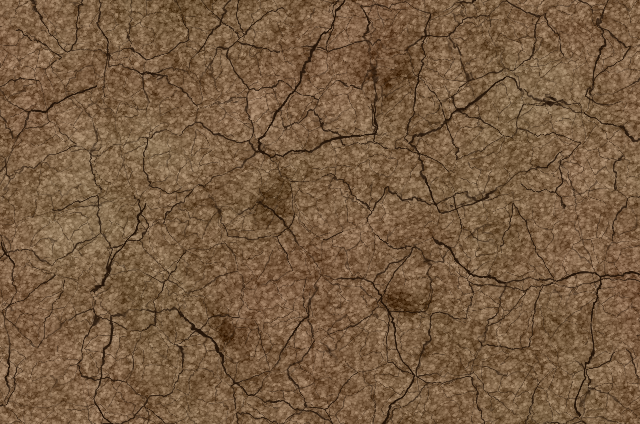
Reproduce this texture procedurally as a Shadertoy shader.

```glsl
#define SOIL vec3(0.497, 0.386, 0.274)
#define CREVICE vec3(0.13, 0.07, 0.025)
#define PALE_DUST vec3(0.67, 0.58, 0.46)
#define PLATE_SCALE 3.6
#define SLAB_SCALE 9.0
#define CRAZE_SCALE 23.0
#define CRUMB_SCALE 72.0
#define GRIT_SCALE 160.0
#define CRACK_WIDTH 0.0023
#define JAGGEDNESS 0.0105
#define MOTTLE 0.036

vec2 hash2(vec2 p) {
    vec3 q = fract(p.xyx * vec3(0.1031, 0.1030, 0.0973));
    q += dot(q, q.yzx + 33.33);
    return fract((q.xx + q.yz) * q.zy);
}

// Rotated sine octaves, each bent by the one before
float layeredSines(vec2 p) {
    float sum = 0.0, amp = 1.0;
    for (int i = 0; i < 5; i++) {
        p = mat2(0.8, 0.6, -0.6, 0.8) * p + 0.7 * sin(p.yx * 0.8 + float(i) * 1.7);
        sum += amp * sin(p.x) * sin(p.y);
        p = p * 1.9 + 2.3;
        amp *= 0.55;
    }
    return sum;
}

// x: distance to the nearest point, y: random value of its cell
vec2 cellular(vec2 p) {
    vec2 cell = floor(p), best = vec2(9.0, 0.0);
    for (int y = -1; y <= 1; y++)
    for (int x = -1; x <= 1; x++) {
        vec2 id = cell + vec2(x, y);
        vec2 h = hash2(id + 57.0);
        float d = length(id + h - p);
        if (d < best.x) best = vec2(d, fract(h.x * 7.3 + h.y * 13.7));
    }
    return best;
}

// x: distance to the cell border, y: random value of that border
vec2 cellBorder(vec2 p) {
    vec2 cell = floor(p), nearId = cell, toNear = vec2(9.0);
    for (int y = -1; y <= 1; y++)
    for (int x = -1; x <= 1; x++) {
        vec2 id = cell + vec2(x, y);
        vec2 r = id + hash2(id + 101.0) - p;
        if (dot(r, r) < dot(toNear, toNear)) { toNear = r; nearId = id; }
    }
    vec2 best = vec2(9.0, 0.0);
    for (int y = -2; y <= 2; y++)
    for (int x = -2; x <= 2; x++) {
        if (x == 0 && y == 0) continue;
        vec2 id = nearId + vec2(x, y);
        vec2 r = id + hash2(id + 101.0) - p;
        float d = dot(0.5 * (toNear + r), normalize(r - toNear));
        if (d < best.x) best = vec2(d, hash2(id + nearId + 19.0).x);
    }
    return best;
}

// Crack coverage from border distance, half width and edge softness
float crackLine(float d, float width, float soft) {
    return 1.0 - smoothstep(max(width - soft, 0.0), width + soft, d);
}

void mainImage(out vec4 fragColor, in vec2 fragCoord) {
    vec2 p = fragCoord / iResolution.y;
    float soft = max(0.0010, 0.5 / iResolution.y);

    // Jagged displacement of the crack network
    vec2 bend = vec2(layeredSines(p * 25.0 + 4.0), layeredSines(p * 25.0 + 31.0));
    float broad = layeredSines(p * 3.1 + 9.0);
    float patches = layeredSines(p * 6.0 + 23.0);
    float mottle = layeredSines(p * 19.0 + 2.0);

    // Crumbly ground, slightly drawn out along a diagonal
    vec2 g = mat2(0.80, 0.45, -0.60, 0.89) * (p + 0.003 * bend);
    vec2 crumb = cellular(g * CRUMB_SCALE);
    vec2 grit = cellular(g * GRIT_SCALE + 40.0);
    float tone = 0.09 * (crumb.y - 0.5) - 0.15 * (crumb.x - 0.45)
               + 0.16 * (grit.y - 0.5) - 0.14 * (grit.x - 0.45)
               + MOTTLE * mottle + 0.022 * broad;

    // Cracks step sideways around the crumbs
    vec2 q = p + JAGGEDNESS * bend + 0.0016 * (crumb.y - 0.5);

    // Damp stains
    vec2 stain = cellular(q * 3.0 + 0.05 * bend + 3.0);
    float damp = smoothstep(0.26, 0.02, stain.x) * step(0.74, stain.y);
    tone -= damp * (0.14 + 0.08 * mottle);
    vec3 color = SOIL + tone * vec3(1.0, 0.98, 0.94);
    color += 0.012 * patches * vec3(-0.6, 0.2, -0.2);

    // Dusty patches and pale flecks
    float dusty = smoothstep(0.55, 1.3, patches + 0.3 * mottle);
    float fleck = smoothstep(0.55, 0.15, grit.x) * smoothstep(0.82, 0.93, grit.y);
    color = mix(color, PALE_DUST, dusty * (0.16 + 0.5 * fleck) + 0.14 * fleck);

    // Three generations of cracks, widest first
    vec2 plate = cellBorder(q * PLATE_SCALE);
    vec2 slab = cellBorder(q * SLAB_SCALE + 13.0);
    vec2 craze = cellBorder((q + 0.003 * bend.yx) * CRAZE_SCALE + 29.0);
    float plateOpen = smoothstep(0.05, 0.90, plate.y + 0.25 * mottle);
    float slabOpen = smoothstep(-0.15, 0.85, slab.y + 0.25 * mottle);
    float crazeOpen = smoothstep(0.0, 0.9, craze.y + 0.25 * mottle);
    float dPlate = plate.x / PLATE_SCALE;
    float dSlab = slab.x / SLAB_SCALE;
    float dCraze = craze.x / CRAZE_SCALE;
    float wide = crackLine(dPlate, CRACK_WIDTH * (0.35 + 0.65 * plateOpen), soft);
    float medium = crackLine(dSlab, CRACK_WIDTH * (0.30 + 0.35 * slabOpen), soft);
    float fine = crackLine(dCraze, CRACK_WIDTH * 0.35, soft);

    // Shaded lips around the cracks, then the dark gaps
    float lip = plateOpen * exp(-dPlate * 220.0) + 0.6 * slabOpen * exp(-dSlab * 280.0);
    color *= 1.0 - 0.13 * lip;
    color = mix(color, CREVICE, 0.48 * fine * crazeOpen);
    color = mix(color, CREVICE, 0.82 * medium * slabOpen);
    color = mix(color, CREVICE, 0.95 * wide * (0.3 + 0.7 * plateOpen));
    fragColor = vec4(clamp(color, 0.0, 1.0), 1.0);
}
```
